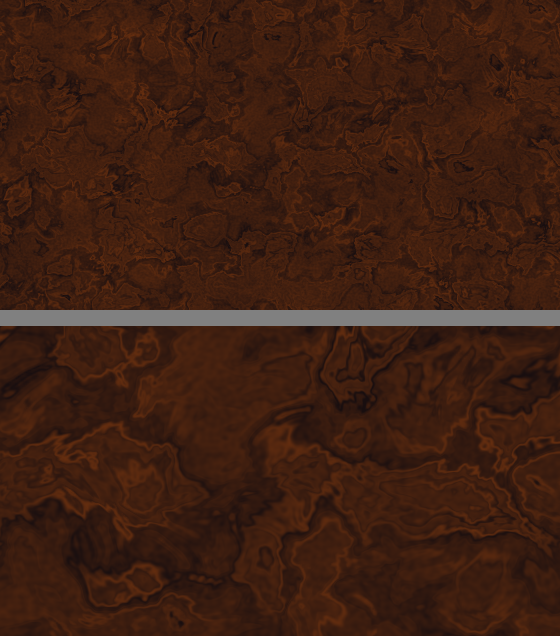
Top: the whole. Bottom: its middle third, enlarged.
This texture is drawn by a Shadertoy shader. Its source:

```glsl
// Dark burl veneer: a lightly warped gradient-noise height field is cut into
// irregular tonal bands, then edged with thin amber and dark contour veins.
// Faint patches and a fine grain vary the tone before it is coloured.

const vec3 DARK_BROWN = vec3(0.18, 0.09, 0.06);
const vec3 AMBER_BROWN = vec3(0.35, 0.16, 0.06);

// Unit gradient from an integer hash of the lattice cell
vec2 latticeGradient(vec2 cell) {
    uvec2 q = uvec2(ivec2(cell)) * uvec2(1597u, 3571u);
    uint h = (q.x ^ q.y) * 747796u + 28891u;
    h = (h ^ (h >> 15)) * 277803u;
    h = (h ^ (h >> 13)) * 91193u;
    h ^= h >> 16;
    float angle = 6.28319 * float(h & 65535u) / 65536.0;
    return vec2(cos(angle), sin(angle));
}

float gradientNoise(vec2 p) {
    vec2 cell = floor(p);
    vec2 f = p - cell;
    vec2 u = f * f * f * (f * (f * 6.0 - 15.0) + 10.0);
    vec2 e = vec2(0.0, 1.0);
    float a = dot(latticeGradient(cell), f);
    float b = dot(latticeGradient(cell + e.yx), f - e.yx);
    float c = dot(latticeGradient(cell + e.xy), f - e.xy);
    float d = dot(latticeGradient(cell + e.yy), f - e.yy);
    return mix(mix(a, b, u.x), mix(c, d, u.x), u.y);
}

float fbm(vec2 p, int octaves, float gain) {
    float sum = 0.0;
    float amplitude = 1.0;
    mat2 turn = mat2(0.8, 0.6, -0.6, 0.8);
    for (int i = 0; i < octaves; i++) {
        sum += amplitude * gradientNoise(p);
        p = turn * p * 2.03 + 17.3;
        amplitude *= gain;
    }
    return sum;
}

// Height field whose level lines form the burl eyes
float burlHeight(vec2 p, float scale, float warp) {
    vec2 q = p * scale;
    vec2 bend = vec2(fbm(q * 0.8 + 31.7, 3, 0.5), fbm(q * 0.8 + 74.2, 3, 0.5));
    return fbm(q + warp * bend, 5, 0.54);
}

// Repeated contour line, thinned in strength where it is finer than a pixel
float vein(float height, float spacing, float width, float blur) {
    float d = abs(fract(height / spacing) - 0.5) * spacing;
    float reach = width + blur;
    return (1.0 - smoothstep(0.0, reach, d)) * width / (width + 0.5 * blur);
}

// Irregular bands that depend on height alone, faded when too fine
float bands(float height, float frequency, float blur) {
    float fade = 1.0 / (1.0 + pow(blur * frequency, 2.0));
    return gradientNoise(vec2(height * frequency + 40.0, 9.5)) * fade;
}

void mainImage(out vec4 fragColor, in vec2 fragCoord) {
    vec2 p = fragCoord / iResolution.y * vec2(0.94, 1.06) + 3.0;

    // Contour field, drifting slowly so that the veins break and shift
    float drift = fbm(p * 2.3 + 12.4, 2, 0.5);
    float height = burlHeight(p, 7.0, 0.35);
    float blur = 0.6 * fwidth(height);
    float level = height + 0.2 * drift;

    // Tonal bands, faint patches and fine grain
    float tone = 0.42 + 0.12 * height;
    tone += 0.5 * bands(level, 6.0, blur);
    tone += 0.32 * bands(level + 5.0, 15.0, blur);
    tone += 0.2 * fbm(p * 3.1 + 55.0, 4, 0.6);
    tone += 0.28 * gradientNoise(p * 130.0);

    // Amber veins beside dark ones, each strong only in places
    float amberShare = smoothstep(-0.45, 0.4, gradientNoise(p * 8.0 + 8.1));
    float darkShare = smoothstep(-0.35, 0.45, gradientNoise(p * 7.0 + 63.9));
    tone += 0.8 * amberShare * vein(level, 0.34, 0.045, blur);
    tone -= 0.72 * darkShare * vein(level + 0.1, 0.34, 0.048, blur);

    vec3 color = mix(DARK_BROWN, AMBER_BROWN, clamp(tone, -0.5, 1.5));
    fragColor = vec4(color, 1.0);
}
```
